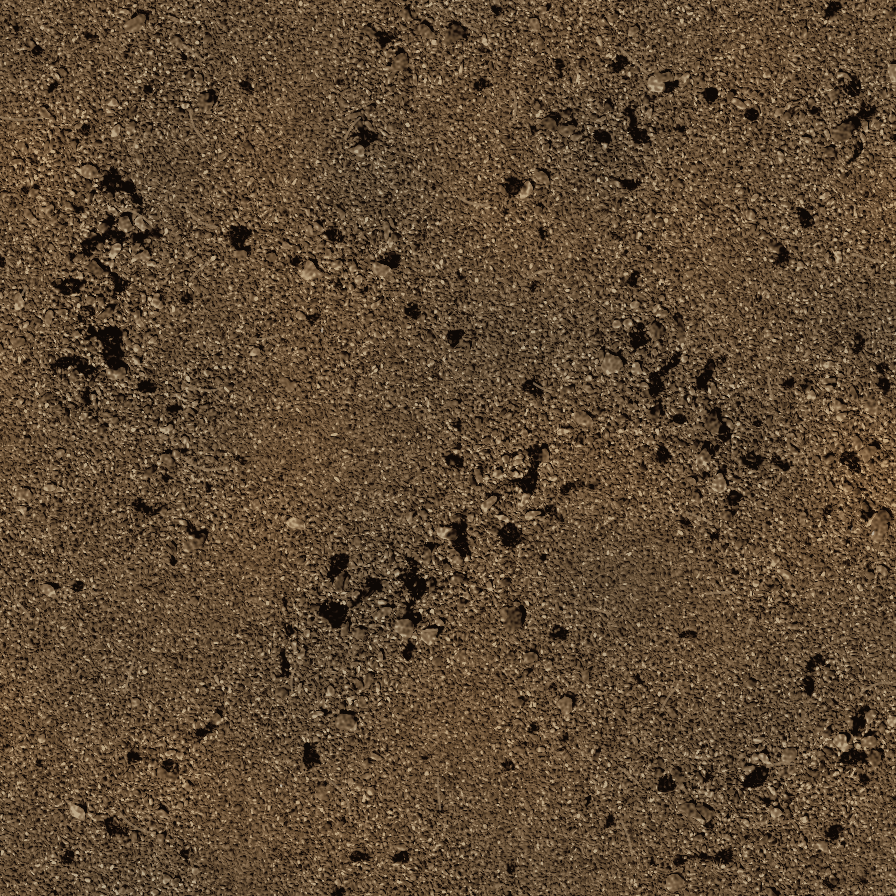
This texture is drawn by a WebGL 2 fragment shader. Its source:

```glsl
#version 300 es
precision highp float;

uniform vec2 u_resolution;
out vec4 fragColor;

const vec2 TO_LIGHT = vec2(-0.55, -0.835);
const vec3 SOIL[6] = vec3[6](
  vec3(0.13, 0.08, 0.05), vec3(0.27, 0.20, 0.13), vec3(0.38, 0.29, 0.19),
  vec3(0.47, 0.37, 0.26), vec3(0.57, 0.47, 0.35), vec3(0.74, 0.66, 0.53));

vec3 hash3(vec2 cell, float seed) {
  vec3 q = fract(cell.xyx * vec3(0.1031, 0.1030, 0.0973) + seed * 0.137);
  q += dot(q, q.yxz + 33.33);
  return fract((q.xxy + q.yzz) * q.zyx);
}

mat2 rotation(float angle) {
  float c = cos(angle), s = sin(angle);
  return mat2(c, -s, s, c);
}

float cornerSlope(vec2 cell, vec2 offset, float seed) {
  return dot(hash3(cell, seed).xy * 2.0 - 1.0, offset);
}

float gradientNoise(vec2 p, float seed) {
  vec2 cell = floor(p), f = p - cell;
  vec2 w = f * f * (3.0 - 2.0 * f);
  vec2 e = vec2(1.0, 0.0);
  float low = mix(cornerSlope(cell, f, seed), cornerSlope(cell + e, f - e, seed), w.x);
  float high = mix(cornerSlope(cell + e.yx, f - e.yx, seed), cornerSlope(cell + 1.0, f - 1.0, seed), w.x);
  return 1.25 * mix(low, high, w.y);
}

// Scattered domes: x = lighting, y = cover, z = random shade, w = shadow
vec4 grains(vec2 p, float scale, vec2 radii, float coverage, float seed, float pixel) {
  mat2 turn = rotation(seed * 0.71);
  vec2 light = turn * TO_LIGHT;
  vec2 q = turn * p * scale, base = floor(q - 0.5);
  vec4 result = vec4(0.0);
  float top = -1.0;
  for (int k = 0; k < 4; k++) {
    vec2 cell = base + vec2(k % 2, k / 2);
    vec3 place = hash3(cell, seed);
    if (place.z > coverage) continue;
    vec3 trait = hash3(cell, seed + 3.7);
    float presence = smoothstep(0.0, 0.08, coverage - place.z);
    float radius = max(mix(radii.x, radii.y, trait.x) * presence, 0.01);
    vec2 offset = (q - cell - mix(vec2(0.15), vec2(0.85), place.xy)) / radius;
    float across = dot(offset, normalize(trait.zy - 0.5 + 0.001));
    float height = radius * (1.0 - sqrt(dot(offset, offset) + 0.6 * across * across));
    float shadow = 1.0 - smoothstep(0.65, 1.05, length(offset + 0.55 * light));
    result.w = max(result.w, shadow * presence);
    if (height > top) {
      top = height;
      float cover = clamp(height / (scale * pixel) + 0.5, 0.0, 1.0);
      result.xyz = vec3(dot(offset, light), cover * presence, trait.y - 0.5);
    }
  }
  return result;
}

float layGrains(float tone, vec4 grain, float level, float relief, float depth) {
  float lit = level + relief * grain.x + 2.0 * grain.z;
  return mix(tone - depth * grain.w, lit, grain.y);
}

vec3 soilColor(float tone) {
  vec3 color = SOIL[0] * (1.0 + 0.6 * clamp(tone, -1.0, 0.0));
  for (int i = 1; i < 6; i++) color = mix(color, SOIL[i], clamp(tone - float(i - 1), 0.0, 1.0));
  return color;
}

// Thin bent fibres
float straws(vec2 p, float scale, float pixel) {
  vec2 q = p * scale, base = floor(q - 0.5);
  float cover = 0.0;
  for (int k = 0; k < 4; k++) {
    vec2 cell = base + vec2(k % 2, k / 2);
    vec3 place = hash3(cell, 11.0);
    if (place.z > 0.28) continue;
    vec3 trait = hash3(cell, 13.0);
    vec2 d = rotation(6.2832 * trait.x) * (q - cell - mix(vec2(0.15), vec2(0.85), place.xy));
    d.y += (trait.y - 0.5) * 2.5 * d.x * d.x;
    d.x = max(abs(d.x) - mix(0.06, 0.25, trait.z), 0.0);
    cover = max(cover, 1.0 - smoothstep(0.008, 0.008 + pixel * scale, length(d)));
  }
  return cover;
}

void main() {
  float pixel = 1.0 / u_resolution.y;
  vec2 p = gl_FragCoord.xy * pixel;
  float roughness = gradientNoise(p * 5.0, 51.0) + 0.7 * gradientNoise(p * 13.0, 53.0);
  float hue = gradientNoise(rotation(0.5) * p * 6.0, 57.0);
  vec2 bend = vec2(gradientNoise(p * 80.0, 21.0), gradientNoise(p * 80.0, 23.0));
  vec2 warp = vec2(gradientNoise(p * 36.0, 25.0), gradientNoise(p * 36.0, 27.0));
  vec2 q = p + 0.0045 * bend;
  vec2 jagged = q + 0.012 * warp;

  // Fine grains in three sizes
  float tone = 2.3;
  for (int i = 0; i < 3; i++) {
    float size = float(i);
    vec4 fine = grains(q, 265.0 - 52.0 * size, vec2(0.23, 0.41), 1.1, 1.0 + 5.0 * size, pixel);
    float speck = 1.2 * smoothstep(0.42, 0.48, fine.z);
    tone = layGrains(tone, fine, 2.5 + speck, 1.1, 1.6);
  }

  // Crumbs, clods and pits gathered in rough areas
  vec4 crumbs = grains(jagged, 75.0, vec2(0.18, 0.41), 0.25 + 0.9 * roughness, 23.0, pixel);
  tone = layGrains(tone, crumbs, 2.6, 0.9, 2.2);
  vec4 clods = grains(jagged, 33.0, vec2(0.14, 0.4), 0.12 + 0.65 * roughness, 29.0, pixel);
  tone = layGrains(tone, clods, 2.6, 0.7, 2.8);
  tone -= 2.4 * smoothstep(0.38, 0.55, -warp.x + 0.4 * roughness + 0.3 * bend.y);
  tone += 2.3 * gradientNoise(rotation(0.6) * p * 250.0, 31.0) + 0.8 * bend.x + 0.5 * warp.y + 0.4 * hue;
  tone = 2.1 + (1.32 + 0.4 * roughness) * (tone - 2.15);

  // Pale pebbles, some chalky
  vec4 pebble = grains(jagged, 50.0, vec2(0.13, 0.4), 0.05, 41.0, pixel);
  float pale = 4.3 + 1.6 * pebble.z + 0.7 * pebble.x;
  tone = mix(tone - 1.8 * pebble.w, pale, pebble.y);
  vec3 color = soilColor(tone) * (1.0 + hue * vec3(0.04, -0.02, -0.1));
  color = mix(color, vec3(0.84, 0.84, 0.81), step(0.38, pebble.z) * pebble.y);

  color = mix(color, soilColor(4.1), 0.75 * straws(p, 11.0, pixel));
  fragColor = vec4(color, 1.0);
}
```
